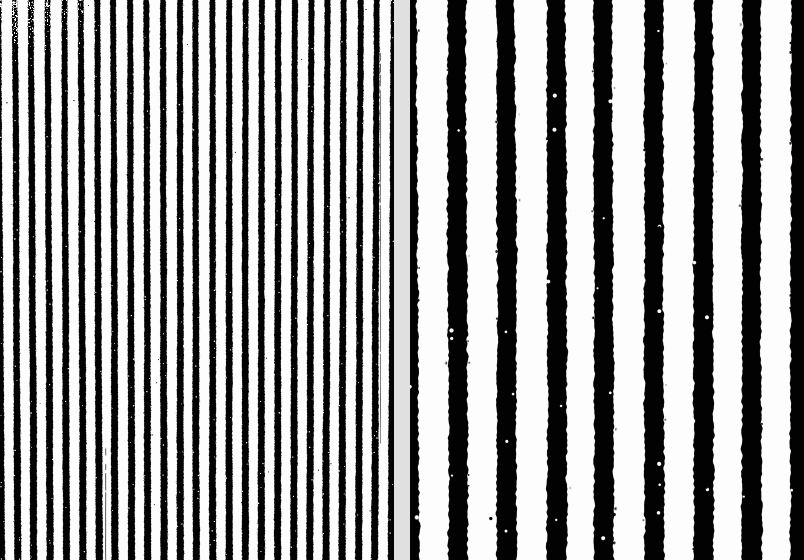
Left, the full canvas; right, a detail of the centre.
Give the GLSL for this pattern, as a Shadertoy shader.

```glsl
const float STRIPE_COUNT = 24.0;
const vec3 PAPER = vec3(0.992);
const vec3 INK = vec3(0.008);

float hash21(vec2 p) {
    vec3 q = fract(p.xyx * vec3(0.1031, 0.1030, 0.0973));
    q += dot(q, q.yzx + 33.33);
    return fract((q.x + q.y) * q.z);
}

float cornerRamp(vec2 cell, vec2 offset) {
    float angle = 6.2832 * hash21(cell);
    return dot(vec2(cos(angle), sin(angle)), offset);
}

float gradientNoise(vec2 p) {
    vec2 cell = floor(p), f = fract(p);
    vec2 w = f * f * f * (f * (f * 6.0 - 15.0) + 10.0);
    vec2 e = vec2(1.0, 0.0);
    float low = mix(cornerRamp(cell, f), cornerRamp(cell + e, f - e), w.x);
    float high = mix(cornerRamp(cell + e.yx, f - e.yx), cornerRamp(cell + 1.0, f - 1.0), w.x);
    return mix(low, high, w.y);
}

float coverage(float dist, float pixel) {
    return smoothstep(0.7 * pixel, -0.7 * pixel, dist);
}

// Ragged edge: slow wander, medium bumps and fine nicks
float edgeOffset(float y, float seed) {
    return 0.0007 * gradientNoise(vec2(seed, y * 11.0))
         + 0.0010 * gradientNoise(vec2(seed + 40.0, y * 75.0))
         + 0.0015 * gradientNoise(vec2(seed + 80.0, y * 230.0));
}

// Sparse round dots, one candidate per cell
float specks(vec2 p, float scale, float density, float pixel) {
    vec2 q = p * scale, cell = floor(q);
    vec2 center = 0.3 + 0.4 * vec2(hash21(cell + 17.0), hash21(cell + 53.0));
    float radius = mix(0.14, 0.3, hash21(cell + 91.0));
    float dist = (length(fract(q) - center) - radius) / scale;
    return coverage(dist, pixel) * step(hash21(cell), density);
}

// Thin vertical scratch, interrupted where the noise exceeds its density
float scratch(vec2 p, float x, float halfWidth, float density, float pixel) {
    float wobble = 0.0006 * gradientNoise(vec2(x * 90.0, p.y * 14.0));
    float gaps = gradientNoise(vec2(x * 130.0, p.y * 60.0));
    float line = coverage(abs(p.x - x - wobble) - halfWidth, pixel);
    return line * smoothstep(-0.08, 0.08, density - gaps);
}

// Dry ink: grainy loss stretched along the stripe
float dryLoss(vec2 p, float wear) {
    float grain = gradientNoise(p * vec2(290.0, 230.0))
                + 0.6 * gradientNoise(p * vec2(310.0, 45.0) + 9.0);
    float threshold = mix(0.95, -0.05, wear);
    return smoothstep(-0.12, 0.12, grain - threshold) * step(0.01, wear);
}

void mainImage(out vec4 fragColor, in vec2 fragCoord) {
    float pixel = 1.0 / iResolution.x;
    vec2 p = fragCoord * pixel;
    float height = fragCoord.y / iResolution.y;

    // Stripes fan out slightly towards the top and thicken towards the bottom
    float pitch = mix(0.0412, 0.0418, height);
    float start = mix(0.0040, -0.0044, height);
    float index = clamp(round((p.x - start) / pitch), 0.0, STRIPE_COUNT);
    float center = start + pitch * index + 0.0016 * (hash21(vec2(index, 7.0)) - 0.5);
    center += 0.0016 * gradientNoise(vec2(index * 3.7, p.y * 2.5));
    float halfWidth = mix(0.0089, 0.0073, height);
    float side = p.x < center ? 0.37 : 5.63;
    float dist = abs(p.x - center) - halfWidth + edgeOffset(p.y, index * 11.0 + side);
    float ink = coverage(dist, pixel);

    // Worn upper left corner and right margin
    float cornerWear = smoothstep(0.81, 1.0, height) * smoothstep(0.42, 0.04, p.x);
    cornerWear *= mix(0.75, 1.15, hash21(vec2(index, 23.0)));
    float marginWear = 0.6 * smoothstep(0.82, 1.0, height) * smoothstep(0.985, 0.995, p.x);
    ink *= 1.0 - dryLoss(p, max(cornerWear, marginWear));

    // Pinholes in the ink, stray dots beside it
    ink *= 1.0 - specks(p, 170.0, mix(0.022, 0.008, height), pixel);
    float nearEdge = smoothstep(0.004, 0.0, dist);
    ink = max(ink, nearEdge * specks(p + 3.0, 210.0, 0.03, pixel));
    ink = max(ink, specks(p + 7.0, 190.0, 0.0006, pixel));

    // Two hairline scratches
    float lowerDensity = mix(0.55, -0.65, smoothstep(0.0, 0.38, height));
    ink = max(ink, scratch(p, 0.2685, 0.0008, lowerDensity, pixel));
    float rightSpan = smoothstep(0.18, 0.24, height) * smoothstep(0.96, 0.90, height);
    ink = max(ink, 0.8 * scratch(p, 0.9655, 0.0006, mix(-0.9, 0.4, rightSpan), pixel));

    fragColor = vec4(mix(PAPER, INK, ink), 1.0);
}
```
